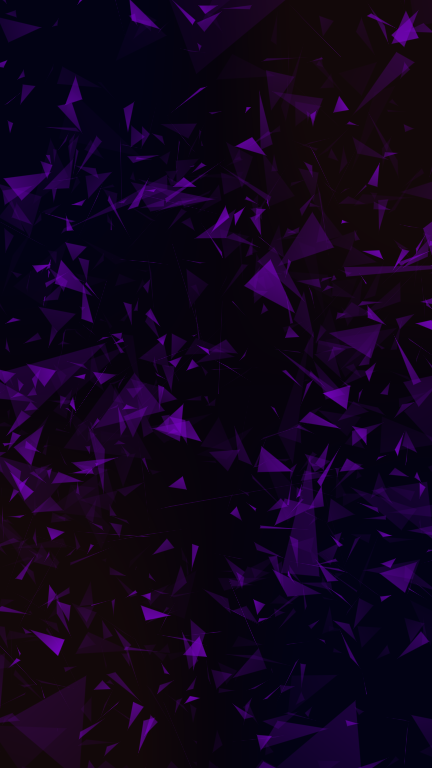
This background is drawn by a WebGL 2 fragment shader. Its source:

```glsl
#version 300 es
precision highp float;
// Translucent violet shards scattered over a near-black blue and brown backdrop.
// Three jittered grids, coarse to fine, place random triangles that are blended
// together; a noise field gathers them into clusters around the middle.

#define LAYERS 3
#define SHARDS_PER_CELL 4
#define COARSE_CELL 0.15
#define CELL_SHRINK 0.57
#define CLUSTER_FREQ 9.0
#define BAND_WIDTH 0.30
#define OPACITY 0.75
#define VIOLET vec3(0.50, 0.01, 0.82)
#define NIGHT_BLUE vec3(0.006, 0.008, 0.080)
#define DARK_BROWN vec3(0.072, 0.030, 0.036)
#define NEAR_BLACK vec3(0.024, 0.008, 0.045)

uniform vec2 u_resolution;
out vec4 fragColor;

vec3 hash3(vec3 p) {
    p = fract(p * vec3(0.1031, 0.1030, 0.0973));
    p += dot(p, p.yxz + 33.33);
    return fract((p.xxy + p.yxx) * p.zyx);
}

float valueNoise(vec2 p) {
    vec2 i = floor(p), f = fract(p);
    f = f * f * (3.0 - 2.0 * f);
    float a = hash3(vec3(i, 7.0)).x;
    float b = hash3(vec3(i + vec2(1, 0), 7.0)).x;
    float c = hash3(vec3(i + vec2(0, 1), 7.0)).x;
    float d = hash3(vec3(i + vec2(1, 1), 7.0)).x;
    return mix(mix(a, b, f.x), mix(c, d, f.x), f.y);
}

// Chance that a shard exists at a place: a horizontal band times clusters.
float density(vec2 p) {
    float y = (p.y - 0.5) / BAND_WIDTH;
    float band = mix(0.36, 1.0, exp(-y * y));
    float cluster = smoothstep(0.15, 0.8, valueNoise(p * CLUSTER_FREQ + 20.0));
    return band * mix(0.3, 1.3, cluster);
}

// Signed distance to the line ab, positive on its right side.
float edgeDistance(vec2 p, vec2 a, vec2 b) {
    vec2 e = b - a;
    return dot(p - a, vec2(e.y, -e.x)) / max(length(e), 1e-5);
}

float triangleDistance(vec2 p, vec2 a, vec2 b, vec2 c) {
    float winding = edgeDistance(c, a, b) < 0.0 ? 1.0 : -1.0;
    vec3 d = winding * vec3(edgeDistance(p, a, b), edgeDistance(p, b, c), edgeDistance(p, c, a));
    return max(d.x, max(d.y, d.z));
}

vec2 polar(float turn, float radius) {
    return radius * vec2(cos(6.2832 * turn), sin(6.2832 * turn));
}

// Opacity of one random shard at p; the seed fixes its place and shape.
float shard(vec2 p, vec2 cell, float cellSize, float seed, float blur) {
    vec3 place = hash3(vec3(cell + 50.0, seed));
    vec2 center = (cell + place.xy) * cellSize;
    if (place.z > density(center)) return 0.0;

    vec3 turns = hash3(vec3(cell + 150.0, seed + 31.0));
    vec3 reach = hash3(vec3(cell + 250.0, seed + 57.0));
    vec3 look = hash3(vec3(cell + 350.0, seed + 83.0));
    float radius = cellSize * mix(0.2, 0.75, look.x * look.x);
    reach = radius * mix(vec3(0.5), vec3(1.0), reach);

    vec2 q = p - center;
    vec2 a = polar(turns.x, reach.x);
    vec2 b = polar(turns.y, reach.y);
    vec2 c = polar(turns.z, reach.z);
    float cover = smoothstep(blur, -blur, triangleDistance(q, a, b, c));

    // Each shard fades along one direction
    float fade = 0.8 + 0.35 * dot(q, polar(look.z, 1.0)) / radius;
    return cover * fade * (0.09 + OPACITY * look.y * look.y);
}

void main() {
    vec2 uv = gl_FragCoord.xy / u_resolution;
    vec2 p = gl_FragCoord.xy / u_resolution.y;
    float blur = 0.75 / u_resolution.y;

    // Backdrop: brown and blue in opposite corners
    vec2 side = smoothstep(0.0, 1.0, uv) * 2.0 - 1.0;
    float warmth = clamp(side.x * side.y * 2.0, -1.0, 1.0);
    vec3 color = mix(NEAR_BLACK, warmth > 0.0 ? DARK_BROWN : NIGHT_BLUE, abs(warmth));

    // Shards: large and faint first, small and bright last
    float cellSize = COARSE_CELL;
    for (int layer = 0; layer < LAYERS; layer++) {
        float strength = 0.4 + 0.3 * float(layer);
        vec2 home = floor(p / cellSize);
        for (int k = 0; k < 9 * SHARDS_PER_CELL; k++) {
            int n = k / SHARDS_PER_CELL;
            vec2 cell = home + vec2(n % 3 - 1, n / 3 - 1);
            float seed = float(k % SHARDS_PER_CELL + 11 * layer) + 3.0;
            float alpha = strength * shard(p, cell, cellSize, seed, blur);
            color = mix(color, VIOLET, clamp(alpha, 0.0, 1.0));
        }
        cellSize *= CELL_SHRINK;
    }
    fragColor = vec4(color, 1.0);
}
```
